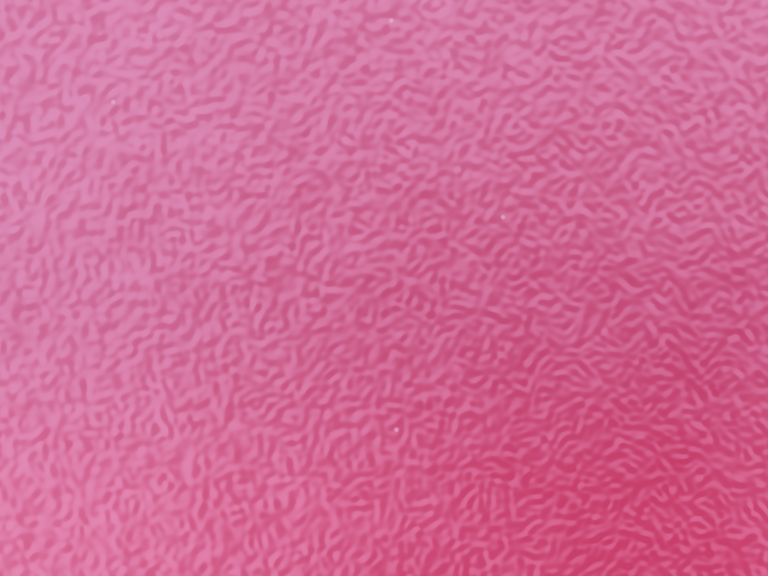
This texture is drawn by a WebGL 1 fragment shader. Its source:

```glsl
precision highp float;
// Glossy pink embossed leather: short pebbly wrinkles under a soft sheen from the upper left.

uniform vec2 u_resolution;

#define CELLS 60.0            // wrinkle cells per canvas height
#define WAVES 0.68            // wrinkles per cell
#define WANDER 2.1            // spread of the wrinkle directions, radians
#define CONTRAST 0.088        // strength of the relief
#define PATCHINESS 0.27       // unevenness of the sheen
#define SWIRL_CENTER vec2(1.13, -0.20)
#define SHADE_CENTER vec2(1.10, 0.08)
#define DEEP_PINK vec3(0.776, 0.298, 0.468)
#define PALE_PINK vec3(0.842, 0.487, 0.661)
#define FLECK_COLOR vec3(0.87, 0.70, 0.84)

float hash(vec2 p) {
  return fract(sin(dot(p, vec2(127.1, 311.7))) * 43758.5453);
}

vec2 hash2(vec2 p) {
  return vec2(hash(p), hash(p + 57.3));
}

float valueNoise(vec2 p) {
  vec2 cell = floor(p);
  vec2 f = fract(p);
  f = f * f * (3.0 - 2.0 * f);
  float low = mix(hash(cell), hash(cell + vec2(1.0, 0.0)), f.x);
  float high = mix(hash(cell + vec2(0.0, 1.0)), hash(cell + 1.0), f.x);
  return mix(low, high, f.y);
}

// Sheen: 0 in the shaded lower right, 1 in the glossy upper left
float sheenAt(vec2 p) {
  float reach = length((p - SHADE_CENTER) * vec2(0.95, 1.0)) / 1.08;
  return mix(min(reach, 1.1), smoothstep(0.0, 1.0, reach), 0.4);
}

// Sum of short wave packets whose crests run around the swirl centre
float wrinkles(vec2 p) {
  vec2 q = p * CELLS;
  vec2 home = floor(q);
  float height = 0.0;
  for (int j = -2; j <= 2; j++) {
    for (int i = -2; i <= 2; i++) {
      vec2 cell = home + vec2(float(i), float(j));
      vec2 center = cell + hash2(cell);
      vec2 offset = q - center;
      vec2 outward = center / CELLS - SWIRL_CENTER;
      float angle = atan(outward.y, outward.x) + (hash(cell + 11.7) - 0.5) * WANDER;
      float fineness = mix(1.25, 0.95, sheenAt(center / CELLS));
      float frequency = 6.2832 * WAVES * fineness * mix(0.65, 1.2, hash(cell + 23.1));
      float phase = 6.2832 * hash(cell + 37.9);
      float wave = cos(dot(offset, vec2(cos(angle), sin(angle))) * frequency + phase);
      float size = mix(0.4, 1.5, hash(cell + 91.3));
      height += size * wave * exp(-1.8 * dot(offset, offset));
    }
  }
  return height;
}

// Rare tiny pale specks
float flecks(vec2 p) {
  vec2 q = p * 14.0;
  vec2 cell = floor(q);
  vec2 center = cell + 0.2 + 0.6 * hash2(cell + 71.0);
  float present = step(0.955, hash(cell + 5.3));
  return present * (1.0 - smoothstep(0.02, 0.085, length(q - center)));
}

void main() {
  vec2 p = gl_FragCoord.xy / u_resolution.y;

  // Broad sheen with uneven patches, redder toward the bottom
  float patches = 0.4 * valueNoise(p * 8.0) + 0.6 * valueNoise(p * 21.0 + 9.0) - 0.5;
  float sheen = clamp(sheenAt(p) + PATCHINESS * patches, 0.0, 1.08);
  vec3 color = mix(DEEP_PINK, PALE_PINK, sheen);
  color.r += 0.035 * (1.0 - smoothstep(0.05, 0.5, p.y)) - 0.004;

  // Narrow bright crests in the shade, narrow dark creases in the gloss
  float height = wrinkles(p);
  float skewed = height + mix(0.4, -0.3, sheen) * (height * height - 0.45);
  float relief = skewed / sqrt(1.0 + skewed * skewed);
  float strength = CONTRAST * mix(1.0, 0.8, smoothstep(0.6, 1.1, sheen));
  color += vec3(0.45, 1.0, 0.98) * strength * relief;

  color = mix(color, FLECK_COLOR, 0.7 * flecks(p));
  gl_FragColor = vec4(color, 1.0);
}
```
